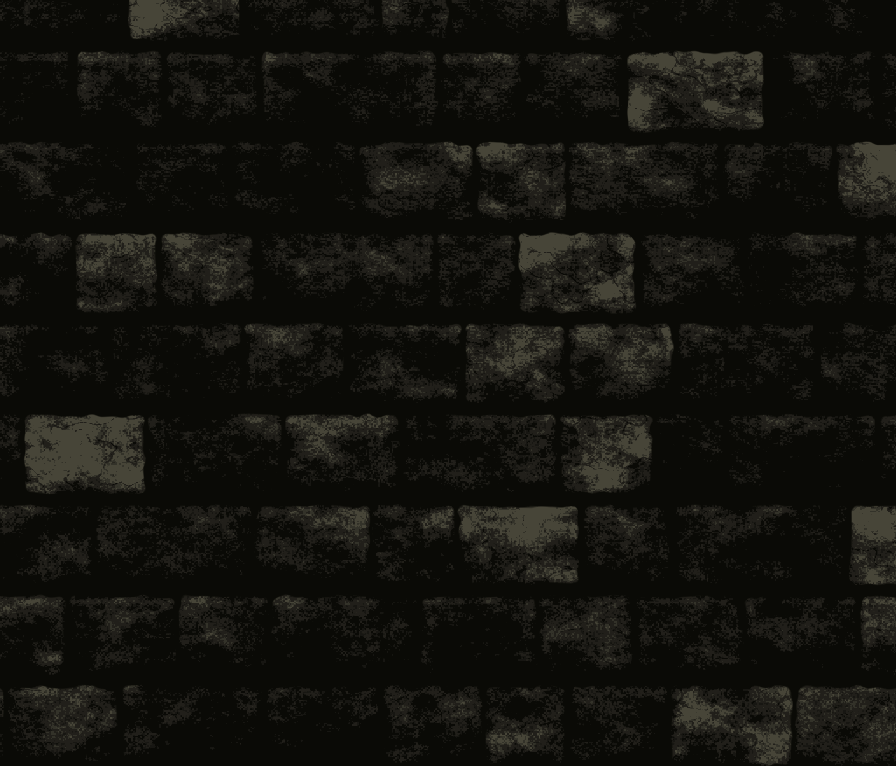
Reproduce this texture procedurally as a Shadertoy shader.

```glsl
const float ROWS = 8.453;        // courses per canvas height
const float ROW_SHIFT = 0.098;   // part of the lowest course below the canvas
const float BRICK_WIDTH = 0.152; // mean width, in canvas heights
const float GRAIN_CELLS = 438.0; // dither cells per canvas height

const vec3 SOOT = vec3(0.038, 0.039, 0.022);
const vec3 CHARCOAL = vec3(0.090, 0.088, 0.070);
const vec3 STONE = vec3(0.130, 0.122, 0.100);
const vec3 WORN = vec3(0.200, 0.196, 0.160);
const vec3 PALE = vec3(0.280, 0.270, 0.220);

float hash(vec2 p) {
    return fract(sin(dot(p, vec2(127.1, 311.7))) * 43758.5453);
}

float noise(vec2 p) {
    vec2 i = floor(p), f = fract(p);
    f = f * f * (3.0 - 2.0 * f);
    return mix(mix(hash(i), hash(i + vec2(1, 0)), f.x),
               mix(hash(i + vec2(0, 1)), hash(i + vec2(1, 1)), f.x), f.y);
}

float fbm(vec2 p, int octaves) {
    float sum = 0.0, weight = 0.5, total = 0.0;
    for (int i = 0; i < octaves; i++) {
        sum += weight * noise(p);
        total += weight;
        weight *= 0.55;
        p = mat2(1.6, 1.2, -1.2, 1.6) * p + 7.3;
    }
    return sum / total;
}

// Irregular upright joint to the left of a brick
float jointX(float column, float row) {
    return column + 0.5 * mod(row, 2.0) + 0.62 * (hash(vec2(column, row) + 3.7) - 0.5);
}

float roundedBox(vec2 p, vec2 halfSize, float radius) {
    vec2 q = abs(p) - halfSize + radius;
    return length(max(q, 0.0)) + min(max(q.x, q.y), 0.0) - radius;
}

// Column and row of the brick at a point
vec2 brickId(vec2 p) {
    float row = floor(p.y * ROWS + ROW_SHIFT);
    float x = p.x / BRICK_WIDTH;
    float column = floor(x - 0.5 * mod(row, 2.0));
    if (x < jointX(column, row)) column -= 1.0;
    else if (x >= jointX(column + 1.0, row)) column += 1.0;
    return vec2(column, row);
}

// Signed distance to the worn outline of a brick
float brickDistance(vec2 p, vec2 id) {
    float left = jointX(id.x, id.y) * BRICK_WIDTH + 0.0035;
    float right = jointX(id.x + 1.0, id.y) * BRICK_WIDTH - 0.0035;
    float bottom = (id.y + 0.11 - ROW_SHIFT) / ROWS;
    float top = (id.y + 0.965 - ROW_SHIFT) / ROWS;
    vec2 low = vec2(left, bottom), high = vec2(right, top);
    float wear = 0.006 * (noise(p * 75.0 + id * 5.0) - 0.5);
    return roundedBox(p - 0.5 * (low + high), 0.5 * (high - low), 0.008) + wear;
}

// Lightness of the rough stone face
float stoneTone(vec2 p, vec2 id, float height) {
    vec2 seed = id * vec2(17.3, 9.1);
    float exposure = pow(hash(id + 21.4), 4.0);
    float patches = fbm(p * vec2(20.0, 28.0) + seed, 4) - 0.5;
    float grit = fbm(p * vec2(85.0, 130.0) + seed, 3) - 0.5;
    float ridge = abs(fbm(p * vec2(24.0, 36.0) + seed + 40.0, 3) - 0.5);
    float crack = 1.0 - smoothstep(0.0, 0.035, ridge);
    float rim = smoothstep(0.83, 0.93, height) * noise(p * 45.0 + seed);
    float tone = 0.285 + 0.42 * exposure - 0.09;
    tone += (0.75 + 0.6 * exposure) * patches + 0.4 * grit;
    tone += 0.2 * (height - 0.5) + 0.16 * rim;
    return tone - crack * (0.07 + 0.16 * exposure);
}

float paletteStep(float edge, float tone) {
    return smoothstep(edge - 0.012, edge + 0.012, tone);
}

vec3 palette(float tone) {
    vec3 color = mix(SOOT, CHARCOAL, paletteStep(0.27, tone));
    color = mix(color, STONE, paletteStep(0.345, tone));
    color = mix(color, WORN, paletteStep(0.515, tone));
    return mix(color, PALE, paletteStep(0.61, tone));
}

void mainImage(out vec4 fragColor, in vec2 fragCoord) {
    vec2 p = fragCoord / iResolution.y;
    float pixel = 1.0 / iResolution.y;

    // Brick layout
    vec2 id = brickId(p);
    float height = fract(p.y * ROWS + ROW_SHIFT);
    float d = brickDistance(p, id);

    // Face lighting, shaded towards the joints
    float tone = stoneTone(p, id, height);
    tone += 0.12 * (noise(p * 3.0 + 5.0) - 0.5);
    tone -= 0.12 * smoothstep(-0.007, 0.0, d);
    tone -= 0.12 * (1.0 - smoothstep(0.1, 0.3, height));

    // Speckled dither between the stone colours
    float grain = hash(floor(p * GRAIN_CELLS)) - 0.5;
    vec3 stone = palette(tone + 0.23 * grain);

    float face = 1.0 - smoothstep(-pixel, pixel, d);
    fragColor = vec4(mix(SOOT, stone, face), 1.0);
}
```
